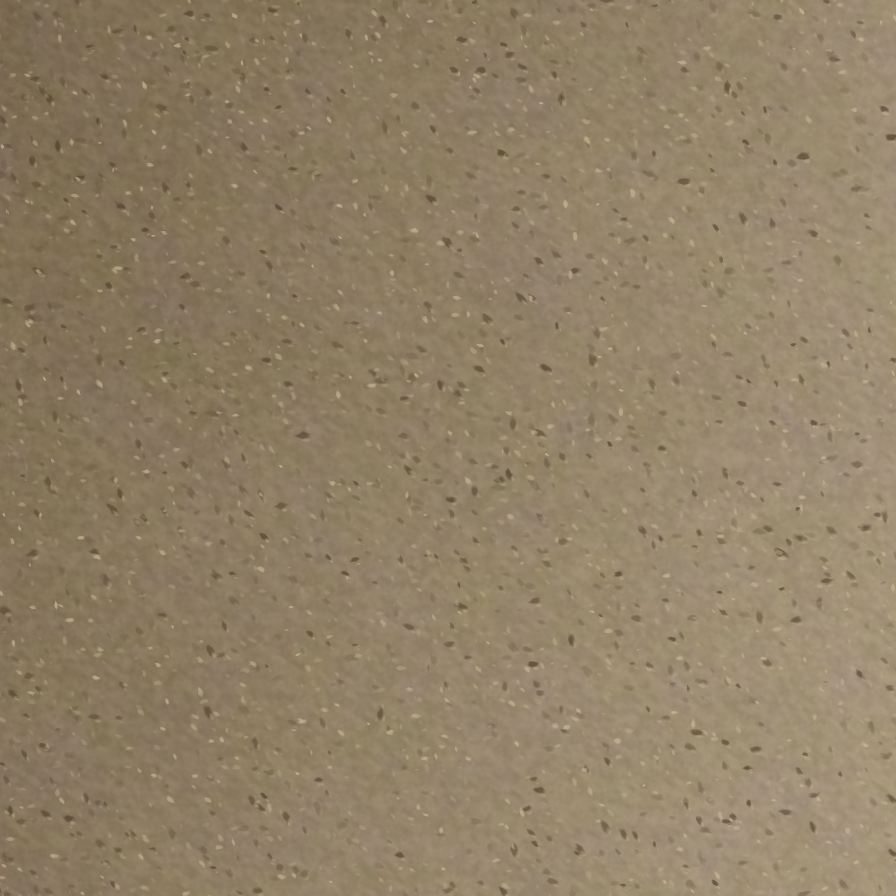
Give the GLSL for this texture, as a Shadertoy shader.

```glsl
// Draws a softly lit, sandy beige stone surface with dark pits and pale glinting flecks.

#define BASE_COLOR   vec3(0.568, 0.503, 0.402)
#define LIGHT_SLOPE  vec2(0.130, -0.045)
#define PIT_COLOR    vec3(0.32, 0.26, 0.18)
#define FLECK_COLOR  vec3(0.80, 0.73, 0.59)
#define PIT_CELLS    48.0
#define FLECK_CELLS  62.0
#define PIT_DENSITY  0.42
#define FLECK_DENSITY 0.42
#define GRAIN_CELLS  150.0
#define GRAIN_AMOUNT 0.050
#define TINT_AMOUNT  0.030
#define SLANT        -0.60

// Sine-free hashes
float hash12(vec2 p) {
    vec3 q = fract(p.xyx * 0.1031);
    q += dot(q, q.yzx + 33.33);
    return fract((q.x + q.y) * q.z);
}

vec3 hash32(vec2 p) {
    vec3 q = fract(p.xyx * vec3(0.1031, 0.1030, 0.0973));
    q += dot(q, q.yxz + 33.33);
    return fract((q.xxy + q.yzz) * q.zyx);
}

// Smooth value noise, centred on zero
float noise(vec2 p) {
    vec2 cell = floor(p);
    vec2 f = fract(p);
    f = f * f * (3.0 - 2.0 * f);
    float low = mix(hash12(cell), hash12(cell + vec2(1.0, 0.0)), f.x);
    float high = mix(hash12(cell + vec2(0.0, 1.0)), hash12(cell + 1.0), f.x);
    return mix(low, high, f.y) - 0.5;
}

float fbm(vec2 p) {
    float sum = 0.0;
    float weight = 0.6;
    for (int i = 0; i < 3; i++) {
        sum += weight * noise(p);
        p = mat2(1.6, 1.2, -1.2, 1.6) * p + 17.3;
        weight *= 0.5;
    }
    return sum;
}

mat2 rotation(float angle) {
    float c = cos(angle);
    float s = sin(angle);
    return mat2(c, -s, s, c);
}

// Scattered soft, ragged ellipses; one candidate per grid cell
float specks(vec2 uv, float cells, float radius, float density, float seed) {
    vec2 p = uv * cells;
    vec2 home = floor(p);
    float cover = 0.0;
    for (int y = -1; y <= 1; y++) {
        for (int x = -1; x <= 1; x++) {
            vec2 cell = home + vec2(x, y);
            vec3 place = hash32(cell + seed);
            vec3 shape = hash32(cell + seed + 71.7);
            float cluster = density * (1.0 + 1.2 * noise(cell * 0.22 + seed));
            if (place.z > cluster) continue;
            vec2 d = rotation(SLANT + (shape.x - 0.5) * 1.8) * (p - cell - place.xy);
            float size = radius * mix(0.55, 1.25, shape.y);
            d /= size * vec2(1.35, 0.75);
            float ragged = length(d) + 0.7 * noise(d * 1.3 + place.xy * 50.0);
            float strength = mix(0.25, 1.0, shape.z * shape.z);
            cover = max(cover, strength * (1.0 - smoothstep(0.45, 1.35, ragged)));
        }
    }
    return cover;
}

void mainImage(out vec4 fragColor, in vec2 fragCoord) {
    vec2 uv = fragCoord / iResolution.xy;

    // Broad light falling off toward the upper left
    vec3 color = BASE_COLOR + dot(uv - 0.5, LIGHT_SLOPE);
    color += 0.025 * fbm(uv * 5.0);

    // Faint lilac and olive blotches
    float tint = fbm(uv * 17.0 + 40.0) + 0.5 * noise(uv * 48.0);
    color += TINT_AMOUNT * tint * vec3(0.2, -0.35, 1.3);
    color.r += 0.018 * noise(uv * 32.0 + 90.0);

    // Fine slanted grain
    vec2 grainUv = rotation(SLANT) * uv * GRAIN_CELLS;
    float grain = noise(grainUv * vec2(0.65, 1.1)) + 0.6 * noise(grainUv * 1.7 + 31.0);
    color += GRAIN_AMOUNT * grain;

    // Dark pits, each with a small lit rim, and separate pale flecks
    float pits = specks(uv, PIT_CELLS, 0.20, PIT_DENSITY, 11.0);
    float rims = specks(uv + vec2(-0.004, 0.005), PIT_CELLS, 0.11, PIT_DENSITY, 11.0);
    float flecks = specks(uv, FLECK_CELLS, 0.18, FLECK_DENSITY, 203.0);
    color = mix(color, PIT_COLOR, 0.72 * pits);
    color = mix(color, FLECK_COLOR, max(0.35 * rims, 0.70 * flecks));

    fragColor = vec4(clamp(color, 0.0, 1.0), 1.0);
}
```
